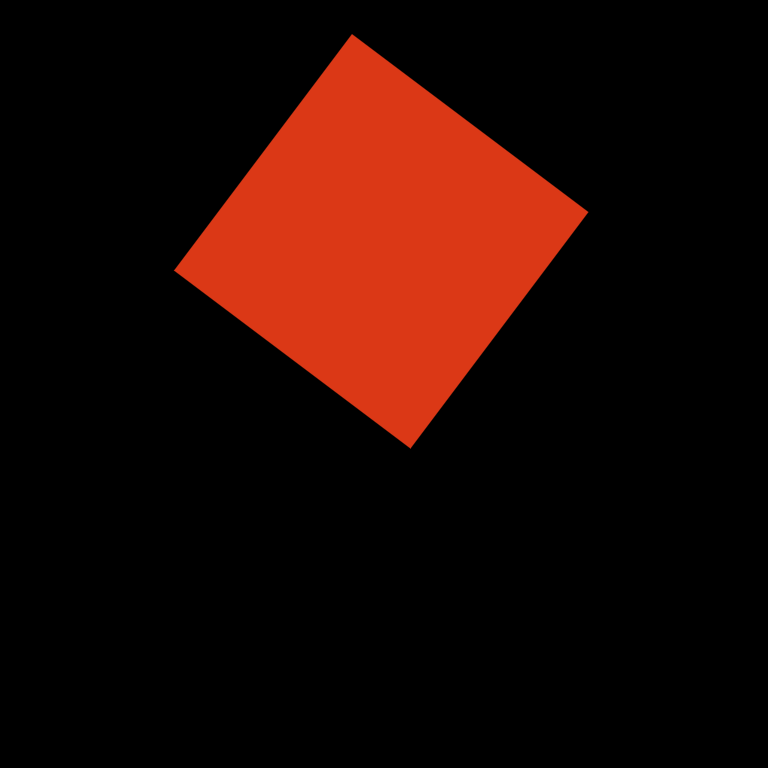
A three.js fragment shader for this background:

```glsl
// Draws a flat orange-red square, tilted, on a black ground.
varying vec2 vUv;

const vec3 GROUND_COLOR = vec3(0.0);
const vec3 SQUARE_COLOR = vec3(0.86, 0.22, 0.086);
const vec2 SQUARE_CENTER = vec2(0.4964, 0.6858);
const float SQUARE_HALF_SIDE = 0.1927;
const float SQUARE_TILT = -0.6452; // radians, counterclockwise
const float EDGE_SOFTNESS = 0.001; // half width of the edge blend

// Coordinates of p in a frame turned by the given angle
vec2 toTiltedFrame(vec2 p, float angle) {
  float c = cos(angle);
  float s = sin(angle);
  return vec2(c * p.x + s * p.y, c * p.y - s * p.x);
}

// Signed distance to a square centered at the origin
float squareDistance(vec2 p, float halfSide) {
  vec2 d = abs(p) - halfSide;
  return length(max(d, 0.0)) + min(max(d.x, d.y), 0.0);
}

void main() {
  vec2 local = toTiltedFrame(vUv - SQUARE_CENTER, SQUARE_TILT);
  float dist = squareDistance(local, SQUARE_HALF_SIDE);

  // Smooth coverage of the square
  float coverage = 1.0 - smoothstep(-EDGE_SOFTNESS, EDGE_SOFTNESS, dist);
  gl_FragColor = vec4(mix(GROUND_COLOR, SQUARE_COLOR, coverage), 1.0);
}
```
